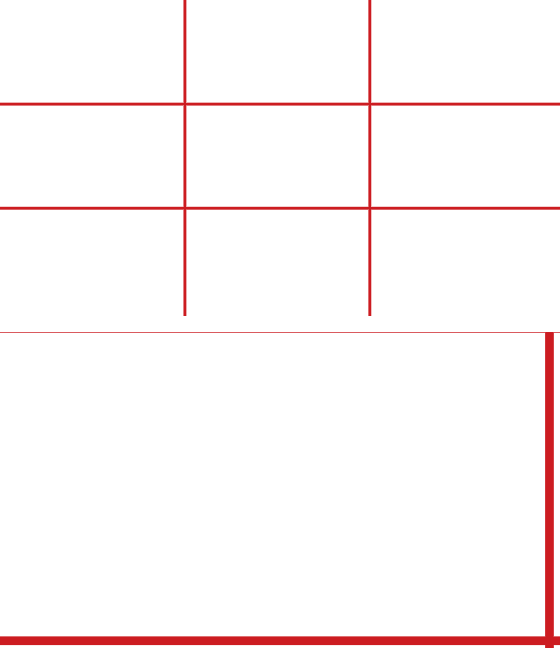
Top: the whole. Bottom: its middle third, enlarged.
Give the GLSL for this pattern, as a WebGL 1 fragment shader.

```glsl
precision highp float;

// Plain white field split into three by three cells by thin red rules.
// Each axis repeats at a fixed pitch from the top left corner, and the
// distance to the nearest of its two rules gives the smoothed ink coverage.

uniform vec2 u_resolution;

// Distance along each axis to the nearest of the two inner rules.
vec2 ruleDistance(vec2 position, vec2 pitch) {
    vec2 index = clamp(floor(position / pitch + 0.5), 1.0, 2.0);
    return abs(position - index * pitch);
}

void main() {
    // Canvas heights, measured right and down from the top left.
    vec2 position = vec2(gl_FragCoord.x, u_resolution.y - gl_FragCoord.y) / u_resolution.y;
    float aspect = u_resolution.x / u_resolution.y;

    // The right column and bottom row are slightly larger than the rest.
    vec2 gap = ruleDistance(position, vec2(0.3302 * aspect, 0.3295));

    // Coverage of a pixel by a rule of constant width.
    float halfWidth = 0.0046;
    vec2 coverage = clamp((halfWidth - gap) * u_resolution.y + 0.5, 0.0, 1.0);
    float ink = max(coverage.x, coverage.y);

    vec3 paper = vec3(1.0);
    vec3 red = vec3(0.80, 0.11, 0.13);
    gl_FragColor = vec4(mix(paper, red, ink), 1.0);
}
```
